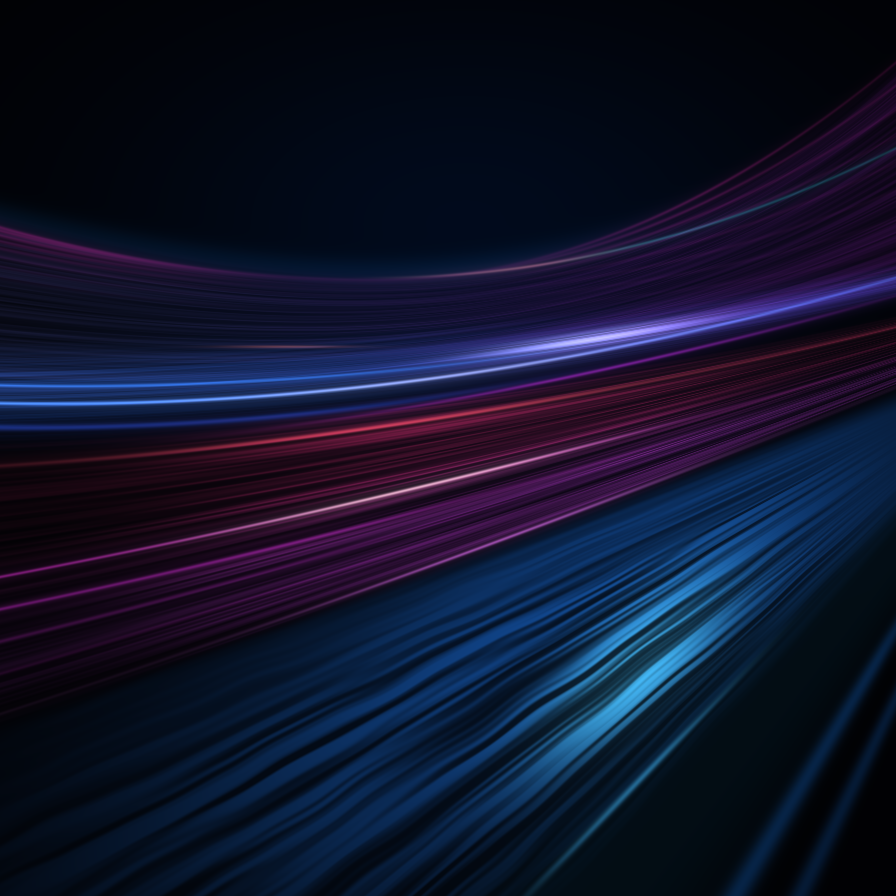
Give the GLSL for this background, as a WebGL 1 fragment shader.

```glsl
precision highp float;
uniform vec2 u_resolution;

float hash(vec2 p) {
  p = fract(p * vec2(0.1031, 0.1137));
  p += dot(p, p.yx + 33.33);
  return fract((p.x + p.y) * p.x * 7.31);
}

float noise(vec2 p) {
  vec2 i = floor(p), f = fract(p);
  f = f * f * (3.0 - 2.0 * f);
  return mix(mix(hash(i), hash(i + vec2(1, 0)), f.x),
             mix(hash(i + vec2(0, 1)), hash(i + vec2(1, 1)), f.x), f.y);
}

// Fine threads running along x, stacked across s
float fibres(float s, float x) {
  return 0.3 * noise(vec2(s * 14.0, x * 2.0)) + 0.35 * noise(vec2(s * 37.0 + 7.0, x * 3.0))
       + 0.35 * noise(vec2(s * 76.0 + 19.0, x * 4.0));
}

float bell(float d, float w) {
  return exp(-d * d / (w * w));
}

// Parabola through heights at x = 0, 0.5 and 1
float arc(float x, float l, float m, float r) {
  float c = 2.0 * (l - 2.0 * m + r);
  return l + (r - l - c) * x + c * x * x;
}

// Sharp core with a soft halo
float trail(float d, float w) {
  return 0.85 * bell(d, w) + 0.14 * bell(d, w * 5.0);
}

mat2 turn(float a) {
  return mat2(cos(a), -sin(a), sin(a), cos(a));
}

// Dark violet veil with a fan of curved threads
vec3 upperVeil(float x, float y) {
  float d = x - 0.42;
  float rim = 0.69 + d * d * (0.5 + 0.35 * d);
  float beam = arc(x, 0.55, 0.583, 0.69);
  float s = (y - beam) / (rim - beam);
  float inside = (1.0 - smoothstep(rim - 0.035, rim + 0.012, y)) * smoothstep(beam - 0.02, beam + 0.02, y);
  vec3 veil = mix(vec3(0.07, 0.07, 0.14), vec3(0.12, 0.025, 0.14), smoothstep(0.1, 0.8, x));
  vec3 col = veil * inside * (0.15 + 1.4 * pow(fibres(s * 1.6, x), 1.5));
  col += vec3(0.005, 0.05, 0.09) * bell(y - rim - 0.006, 0.016) * (1.0 - smoothstep(0.5, 0.85, x));
  for (int i = 0; i < 8; i++) {
    float k = float(i) / 7.0;
    float curve = d < 0.0 ? 0.33 - 0.12 * k : mix(0.72, 0.2, k);
    float h = 0.688 - 0.035 * k * k + d * d * curve;
    float light = 0.25 + 0.75 * smoothstep(0.08, 0.4, abs(d));
    light *= (1.0 - 0.75 * k) * (1.0 - 0.5 * smoothstep(0.75, 1.0, x));
    col += mix(vec3(0.42, 0.06, 0.28), vec3(0.2, 0.05, 0.2), k) * light * 0.6 * trail(y - h, 0.002);
  }
  vec3 tint = mix(vec3(0.45, 0.27, 0.25), vec3(0.05, 0.36, 0.34), smoothstep(0.58, 0.76, x));
  col += tint * trail(y - 0.69 - d * d * 0.43, 0.0017) * smoothstep(0.38, 0.6, x) * (1.0 - 0.5 * x * x);
  col += vec3(0.35, 0.16, 0.13) * bell(y - 0.613, 0.0016) * bell(x - 0.32, 0.07);
  return col;
}

// Blue beam with a white heart
vec3 blueBeam(float x, float y) {
  float d = y - arc(x, 0.565, 0.6, 0.686);
  float thread = fibres(d * 12.0 + 3.0, x * 0.7);
  vec3 blue = mix(vec3(0.06, 0.15, 0.33), vec3(0.2, 0.14, 0.46), smoothstep(0.35, 0.85, x));
  vec3 col = blue * bell(d, mix(0.038, 0.014, x)) * (0.2 + 1.1 * thread);
  col += vec3(0.5, 0.54, 0.64) * bell(d, 0.008) * bell(x - 0.66, 0.12) * (0.3 + 1.0 * thread);
  col += mix(vec3(0.25, 0.46, 0.8), vec3(0.65, 0.68, 0.88), bell(x - 0.5, 0.25))
       * trail(y - arc(x, 0.55, 0.58, 0.69), 0.002) * (1.0 - 0.65 * x * x);
  float fade = 1.0 - smoothstep(0.3, 0.75, x);
  col += vec3(0.1, 0.27, 0.5) * fade * trail(y - arc(x, 0.57, 0.593, 0.685), 0.0017);
  col += vec3(0.07, 0.14, 0.4) * fade * trail(y - arc(x, 0.523, 0.559, 0.68), 0.0033);
  col += vec3(0.42, 0.08, 0.46) * trail(y - arc(x, 0.49, 0.553, 0.67), 0.002) * bell(x - 0.68, 0.25);
  return col;
}

// Crimson and magenta threads
vec3 magentaSheet(float x, float y, float edge) {
  float top = arc(x, 0.48, 0.535, 0.635);
  float s = (y - edge) / (top - edge);
  float inside = smoothstep(-0.08, 0.08, s) * (1.0 - smoothstep(0.95, 1.22, s));
  vec3 dye = mix(vec3(0.3, 0.09, 0.33), vec3(0.38, 0.07, 0.18), smoothstep(0.25, 0.85, s));
  float light = mix(0.2, 1.0, smoothstep(0.0, 0.5, x)) * (1.0 - 0.55 * smoothstep(0.7, 1.0, x));
  vec3 col = dye * inside * light * (0.08 + 2.2 * pow(fibres(s * 1.3, x), 2.3));
  col += vec3(0.66, 0.2, 0.24) * trail(y - top, 0.0021) * (0.2 + 0.75 * bell(x - 0.45, 0.25));
  vec3 pale = mix(vec3(0.45, 0.09, 0.42), vec3(0.85, 0.65, 0.72), bell(x - 0.46, 0.2));
  col += pale * trail(y - arc(x, 0.356, 0.464, 0.598), 0.0018) * (1.0 - 0.8 * smoothstep(0.55, 0.9, x));
  for (int i = 0; i < 3; i++) {
    float k = float(i);
    float h = arc(x, 0.32 - 0.036 * k, 0.438 - 0.018 * k, 0.585 - 0.005 * k);
    col += vec3(0.36, 0.07, 0.36) / (1.0 + k) * trail(y - h, 0.0021) * (1.0 - smoothstep(0.25, 0.8, x));
  }
  col += vec3(0.55, 0.27, 0.58) * trail(y - edge, 0.0019) * (0.1 + 0.9 * bell(x - 0.57, 0.2));
  return col;
}

// Ribbed blue surface fanning out from a vanishing point
vec3 blueSurface(vec2 p, float edge) {
  vec2 ray = vec2(1.2, 0.63) - p;
  float a = atan(ray.y, ray.x), r = length(ray);
  float bend = a + 0.007 * (noise(vec2(a * 25.0, r * 15.0)) - 0.5);
  float ribs = 0.55 * noise(vec2(bend * 100.0, r * 3.0)) + 0.45 * noise(vec2(bend * 190.0, r * 5.0));
  float relief = (0.3 + 0.6 * smoothstep(0.38, 0.5, a)) * smoothstep(0.2, 0.5, r);
  ribs = mix(0.8, 0.2 + 1.1 * smoothstep(0.2, 0.75, ribs), relief);
  vec2 q = turn(0.5) * (p - vec2(0.7, 0.34)) / vec2(0.56, 0.25);
  vec2 g = turn(0.75) * (p - vec2(0.71, 0.255)) / vec2(0.13, 0.052);
  float inside = 1.0 - smoothstep(0.7, 0.86, bend);
  vec3 col = vec3(0.05, 0.22, 0.44) * exp(-dot(q, q)) * ribs * inside;
  col += vec3(0.18, 0.42, 0.42) * exp(-dot(g, g)) * ribs * inside;
  col += vec3(0.006, 0.045, 0.065) * smoothstep(0.7, 0.84, a) * (1.0 - smoothstep(0.9, 1.1, a));
  col += vec3(0.12, 0.33, 0.44) * bell(a - 0.8, 0.005) * bell(r - 0.7, 0.15);
  col += vec3(0.02, 0.12, 0.24) * (bell(a - 1.029, 0.018) + 0.8 * bell(a - 1.117, 0.016)) * smoothstep(0.2, 0.45, r);
  return col * (1.0 - smoothstep(edge - 0.03, edge + 0.002, p.y));
}

void main() {
  vec2 p = gl_FragCoord.xy / u_resolution;
  float edge = 0.203 + 0.325 * p.x + 0.04 * p.x * p.x;
  vec2 haze = (p - vec2(0.52, 0.75)) * vec2(2.5, 4.2);
  vec3 col = vec3(0.004, 0.005, 0.014) + vec3(0.0, 0.035, 0.095) * exp(-dot(haze, haze));
  col += upperVeil(p.x, p.y) + blueBeam(p.x, p.y);
  col += magentaSheet(p.x, p.y, edge) + blueSurface(p, edge);
  gl_FragColor = vec4(min(col, 1.0), 1.0);
}
```
